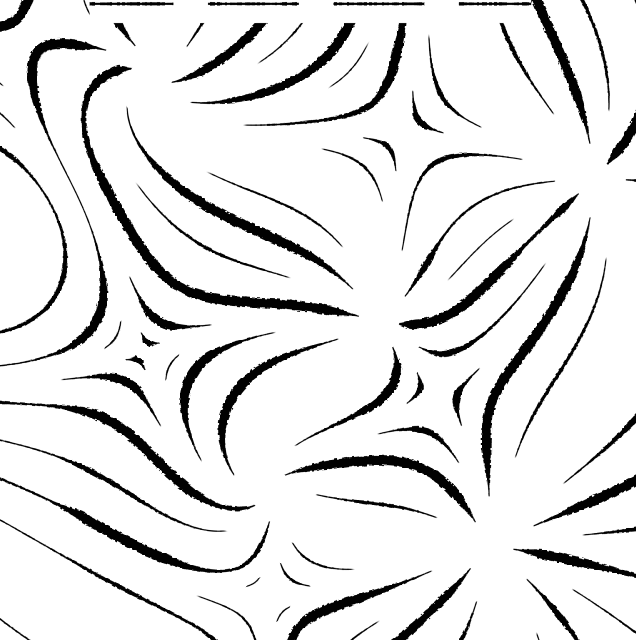
This pattern is drawn by a Shadertoy shader. Its source:

```glsl
const float LINES = 64.0;         // stream lines per unit of charge
const int   LEVELS = 6;           // line subsets, each half as dense as the last
const float MIN_SPACING = 0.043;  // closer lines end here
const float FULL_SPACING = 0.105; // lines this far apart reach full width
const float THIN = 0.0009;        // half widths
const float THICK = 0.0076;
const float NODE_RADIUS = 0.032;  // blank area around each node
const float SWELL_SCALE = 6.5;    // frequency of width changes
const float TICK_SIZE = 0.0039;   // grid of the ragged edge
const float TICK_DEPTH = 0.0030;
const float RAIL_Y = 0.994;       // thin rail along the top
const vec2  RAIL_X = vec2(0.14, 0.83);
const vec3  PAPER = vec3(1.0);
const vec3  INK = vec3(0.005);
const float TAU = 6.2831853;

// Flow sites: position, charge (source or sink), swirl
const int SITES = 10;
const vec4 SITE[SITES] = vec4[SITES](
    vec4(0.762, 0.147, 3.0, 0.0),
    vec4(0.592, 0.499, 2.0, 0.0),
    vec4(0.420, 0.234, -2.0, -0.8),
    vec4(0.927, 0.720, -2.0, 0.0),
    vec4(0.235, 0.880, -2.0, 0.9),
    vec4(-0.020, 0.610, 0.0, -1.8),
    vec4(-0.250, 0.300, 2.0, 0.0),
    vec4(0.400, 1.250, 2.0, 0.0),
    vec4(0.750, 1.250, 2.0, 0.0),
    vec4(0.450, -0.200, -2.0, 0.0));

float hash(vec2 p) {
    return fract(sin(dot(p, vec2(127.1, 311.7))) * 43758.5453);
}

float valueNoise(vec2 p) {
    vec2 cell = floor(p), f = fract(p);
    f = f * f * (3.0 - 2.0 * f);
    return mix(mix(hash(cell), hash(cell + vec2(1, 0)), f.x),
               mix(hash(cell + vec2(0, 1)), hash(cell + vec2(1, 1)), f.x), f.y);
}

// Stream function, its slope, and the distance to the nearest site
vec3 streamField(vec2 p) {
    float stream = 0.0, nearest = 1e3;
    vec2 slope = vec2(0.0);
    for (int i = 0; i < SITES; i++) {
        vec2 d = p - SITE[i].xy;
        float r2 = max(dot(d, d), 1e-6);
        float charge = SITE[i].z, swirl = SITE[i].w;
        stream += charge * atan(d.y, d.x) + swirl * 0.5 * log(r2);
        slope += (charge * vec2(-d.y, d.x) + swirl * d) / r2;
        nearest = min(nearest, sqrt(r2));
    }
    return vec3(stream * LINES / TAU, length(slope) * LINES / TAU, nearest);
}

// Tapered lines; finer subsets appear only where there is room
float streamLines(vec2 p, float aa) {
    vec3 field = streamField(p);
    float slope = max(field.y, 0.01);
    float swell = smoothstep(0.08, 0.55, valueNoise(p * SWELL_SCALE + 3.7));
    float tick = (hash(floor(p / TICK_SIZE)) - 0.5) * TICK_DEPTH;
    float ink = 0.0;
    for (int level = 0; level < LEVELS; level++) {
        float period = exp2(float(level));
        float spacing = period / slope;
        float dist = abs(fract(field.x / (2.0 * period)) - 0.5) * 2.0 * spacing;
        float fullness = smoothstep(MIN_SPACING, FULL_SPACING, spacing);
        fullness *= mix(0.12, 1.0, swell);
        float halfWidth = mix(THIN, THICK, fullness) + tick * sqrt(fullness);
        float line = 1.0 - smoothstep(-aa, aa, dist - halfWidth);
        ink = max(ink, line * smoothstep(MIN_SPACING, MIN_SPACING + 0.002, spacing));
    }
    return ink * smoothstep(NODE_RADIUS - aa, NODE_RADIUS + aa, field.z);
}

// Broken rail and the span it covers
float railSpan(float x, float aa) {
    return smoothstep(-aa, aa, x - RAIL_X.x) * smoothstep(-aa, aa, RAIL_X.y - x);
}

float topRail(vec2 p, float aa) {
    float gap = abs(fract((p.x - 0.494) / 0.196 + 0.5) - 0.5) * 0.196;
    float halfWidth = 0.0022 + 0.4 * TICK_DEPTH * (hash(floor(p.xx / TICK_SIZE)) - 0.5);
    return (1.0 - smoothstep(-aa, aa, abs(p.y - RAIL_Y) - halfWidth))
         * smoothstep(-aa, aa, gap - 0.027);
}

void mainImage(out vec4 fragColor, in vec2 fragCoord) {
    vec2 p = fragCoord / iResolution.y;
    float aa = 0.7 / iResolution.y;
    float span = railSpan(p.x, aa);
    float belowRail = 1.0 - span * smoothstep(0.964 - aa, 0.964 + aa, p.y);
    float ink = max(streamLines(p, aa) * belowRail, topRail(p, aa) * span);
    fragColor = vec4(mix(PAPER, INK, ink), 1.0);
}
```
